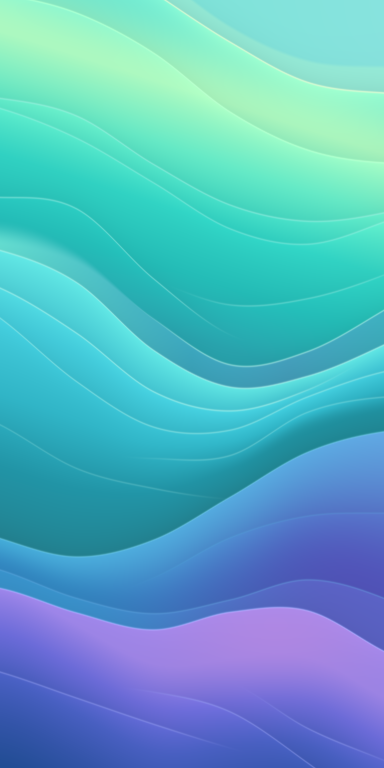
Write a WebGL 1 fragment shader that draws this background.

```glsl
precision highp float;
// Stacked silky waves running from mint through teal and blue to violet.
// Each crest is a cubic spline over x; layers are painted top to bottom with
// colour ramps below each crest and thin glinting folds across them.
uniform vec2 u_resolution;

const vec3 GLINT = vec3(.72, .97, .93);
const vec3 LILAC = vec3(.62, .66, .97);
const vec3 LIME = vec3(.67, .97, .75);

// Horizontal reaches of the folds
const vec2 FULL = vec2(-.25, 1.25);
const vec2 WEST = vec2(-.25, .65);
const vec2 EAST = vec2(.3, 1.25);

// Catmull-Rom weights for knots at distances d
vec4 weight(vec4 d) {
  d = abs(d);
  vec4 inner = (1.5 * d - 2.5) * d * d + 1.;
  vec4 outer = ((2.5 - .5 * d) * d - 4.) * d + 2.;
  return mix(inner, outer, step(1., d)) * step(d, vec4(2.));
}

// Depth below a crest; knots in thousandths, evenly spaced over x = -0.2 .. 1.2
float below(vec2 p, vec4 left, vec4 right) {
  vec4 d = vec4(-1, 0, 1, 2) - 5. * p.x;
  return p.y - .001 * (dot(left, weight(d)) + dot(right, weight(d + 4.)));
}

// Five evenly spaced colour stops
vec3 ramp(vec3 a, vec3 b, vec3 c, vec3 d, vec3 e, float t) {
  t = clamp(t, 0., 1.) * 4.;
  vec3 col = mix(mix(a, b, min(t, 1.)), c, clamp(t - 1., 0., 1.));
  return mix(mix(col, d, clamp(t - 2., 0., 1.)), e, clamp(t - 3., 0., 1.));
}

// Bright hairline with shade above and sheen below, fading at both ends
vec3 fold(vec3 col, float x, float d, vec3 glint, float amount, vec2 reach) {
  amount *= smoothstep(reach.x, reach.x + .25, x) * (1. - smoothstep(reach.y - .25, reach.y, x));
  float side = smoothstep(-.001, .001, d);
  col *= 1. + amount * exp(-abs(d) * 45.) * mix(-.06, .05, side);
  return mix(col, glint, .6 * amount * exp(-d * d / .0000018));
}

vec3 crease(vec3 col, vec2 p, vec4 left, vec4 right, vec3 glint, float amount, vec2 reach) {
  return fold(col, p.x, below(p, left, right), glint, amount, reach);
}

vec3 mintSky(vec2 p, float soft) {
  float s = p.y - .16 * p.x;
  vec3 col = ramp(LIME, vec3(.40, .92, .78), vec3(.19, .82, .76),
                  vec3(.14, .74, .72), vec3(.16, .65, .69), (s - .04) / .32);
  col = mix(vec3(.45, .91, .81), col, smoothstep(-.06, .04, s));

  // Aqua corner with a pale rim
  float rim = below(p, vec4(-210, -143, -78, -10), vec4(55, 107, 121, 121));
  float veil = below(p, vec4(-300, -210, -124, -40), vec4(35, 79, 87, 85));
  col = mix(col, LIME, .5 * exp(-max(rim, 0.) * 40.) * smoothstep(.3, .6, p.x));
  vec3 aqua = mix(vec3(.47, .90, .84), vec3(.53, .89, .87), p.x);
  aqua = mix(aqua, vec3(.61, .94, .85), .8 * smoothstep(-.003, .003, veil));
  col = mix(aqua, col, smoothstep(-soft, soft, rim));
  col = fold(col, p.x, rim, vec3(.88, .99, .83), 1.2, FULL);

  // Folds
  col = crease(col, p, vec4(-20, -8, 17, 69), vec4(146, 195, 212, 208), LIME + .1, .75, FULL);
  col = crease(col, p, vec4(124, 128, 151, 214), vec4(267, 288, 277, 247), GLINT, .6, FULL);
  col = crease(col, p, vec4(120, 141, 180, 238), vec4(298, 318, 289, 247), GLINT, .5, FULL);
  col = crease(col, p, vec4(267, 257, 272, 363), vec4(436, 455, 430, 400), GLINT, .6, WEST);
  return crease(col, p, vec4(300, 300, 330, 365), vec4(397, 389, 358, 312), GLINT, .45, vec2(.42, 1.15));
}

vec3 cyanWave(vec2 p, float t) {
  vec3 col = ramp(vec3(.37, .88, .87), vec3(.26, .79, .85), vec3(.19, .71, .78),
                  vec3(.13, .58, .65), vec3(.14, .52, .58), t);
  col = crease(col, p, vec4(345, 375, 434, 510), vec4(535, 508, 455, 400), GLINT, .8, vec2(-.25, .95));
  col = crease(col, p, vec4(350, 414, 497, 556), vec4(560, 517, 484, 470), GLINT, .6, FULL);
  col = crease(col, p, vec4(510, 553, 610, 636), vec4(650), GLINT, .3, WEST);
  float d = below(p, vec4(560, 575, 588, 597), vec4(593, 537, 517, 520));
  col = mix(col, vec3(.12, .55, .60), .6 * smoothstep(0., .025, d) * smoothstep(.4, .8, p.x));
  return fold(col, p.x, d, GLINT, .4, EAST);
}

vec3 violetWave(vec2 p, float depth) {
  float t = (depth - .06 * smoothstep(0., .6, p.x)) / .23;
  vec3 col = ramp(vec3(.60, .51, .89), vec3(.42, .42, .85), vec3(.28, .37, .75),
                  vec3(.20, .33, .66), vec3(.13, .30, .58), t);
  vec2 glow = (p - vec2(.72, .825)) / vec2(.28, .065);
  col = mix(col, vec3(.70, .53, .88), .75 * exp(-dot(glow, glow)));
  col = crease(col, p, vec4(850, 875, 909, 943), vec4(974, 1000, 1030, 1060), LILAC, .6, WEST);
  col = crease(col, p, vec4(890, 890, 892, 901), vec4(927, 993, 1070, 1150), LILAC, .6, EAST);
  return crease(col, p, vec4(800, 830, 850, 870), vec4(888, 948, 990, 1030), LILAC, .6, vec2(.6, 1.1));
}

void main() {
  vec2 p = gl_FragCoord.xy / u_resolution;
  p.y = 1. - p.y; // depth below the top edge
  float x = p.x, soft = .8 / u_resolution.y;

  // Depth below each layer crest
  float teal = below(p, vec4(312, 302, 335, 415), vec4(475, 458, 404, 341));
  float cyan = below(p, vec4(312, 326, 368, 456), vec4(504, 490, 449, 397));
  float blue = below(p, vec4(664, 701, 725, 703), vec4(647, 589, 562, 560));
  float indigo = below(p, vec4(719, 742, 779, 799), vec4(781, 755, 779, 833));
  float violet = below(p, vec4(758, 766, 798, 820), vec4(797, 795, 848, 898));

  // Teal band, misty on the left
  float mist = soft + .016 * (1. - smoothstep(0., .4, x));
  vec3 band = ramp(vec3(.40, .89, .84), vec3(.31, .77, .79), vec3(.23, .64, .73),
                   vec3(.26, .61, .72), vec3(.24, .68, .74), x);
  vec3 col = mix(mintSky(p, soft), band, smoothstep(-mist, mist, teal));
  col = fold(col, x, teal, GLINT, .8, EAST);
  col = mix(col, cyanWave(p, cyan / (cyan - blue)), smoothstep(-soft, soft, cyan));
  col = fold(col, x, cyan, GLINT, .8, FULL);

  // Blue wave and its indigo band
  vec3 crest = mix(vec3(.26, .66, .83), vec3(.37, .65, .87), x);
  vec3 deep = mix(vec3(.20, .54, .77), vec3(.32, .33, .73), smoothstep(.1, .95, x));
  vec3 swell = mix(crest, deep, smoothstep(-.1, .95, blue / (blue - indigo)));
  swell = crease(swell, p, vec4(790, 790, 785, 752), vec4(700, 672, 668, 670), crest, .4, EAST);
  col = mix(col, swell, smoothstep(-soft, soft, blue));
  col = fold(col, x, blue, vec3(.45, .82, .92), .7, FULL);
  vec3 lower = mix(vec3(.22, .57, .79), vec3(.35, .38, .76), smoothstep(.1, .9, x));
  col = mix(col, lower, smoothstep(-soft, soft, indigo));
  col = fold(col, x, indigo, vec3(.42, .70, .92), .5, FULL);

  // Violet foreground
  col = mix(col, violetWave(p, violet), smoothstep(-soft, soft, violet));
  col = fold(col, x, violet, LILAC + .1, .7, FULL);
  gl_FragColor = vec4(col, 1);
}
```
